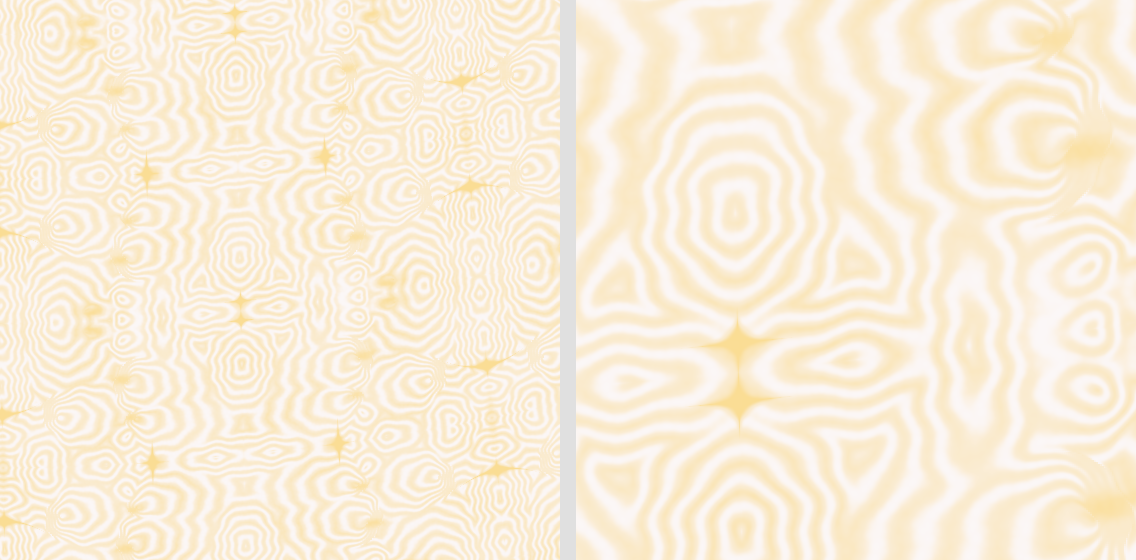
Left: the whole. Right: its middle third, enlarged.
A Shadertoy shader for this pattern:

```glsl
const vec3 PAPER = vec3(0.985, 0.968, 0.968);
const vec3 CREAM = vec3(0.982, 0.922, 0.815);
const vec3 AMBER = vec3(0.980, 0.865, 0.580);
const vec2 HALF_CELL = vec2(43.0, 25.8);   // mirrored tile, in hundredths of the canvas
const vec2 MIRROR_AXES = vec2(0.430, 0.445);
const float SPACING = 1.55;                // distance between rings
const float CREASE = 0.7;                  // rounding where ring families meet
const float LINE_INK = 0.52;
const float MOTTLE = 0.07;
const float TAU = 6.2831853;

vec2 hash2(vec2 p) {
    vec2 h = vec2(dot(p, vec2(127.1, 311.7)), dot(p, vec2(269.5, 183.3)));
    return fract(sin(h) * 43758.5);
}

// Distance to the nearest scattered point
float cellular(vec2 p) {
    vec2 cell = floor(p);
    float nearest = 2.0;
    for (int j = -1; j <= 1; j++)
        for (int i = -1; i <= 1; i++) {
            vec2 id = cell + vec2(i, j);
            nearest = min(nearest, length(id + hash2(id) - p));
        }
    return nearest;
}

float smoothMin(float a, float b) {
    float h = max(CREASE - abs(a - b), 0.0) / CREASE;
    return min(a, b) - h * h * CREASE * 0.25;
}

// Rings whose centres drift along lean as they grow, crowding on the other side
void addRings(inout float field, vec2 p, vec2 centre, vec2 stretch, vec2 lean, float offset) {
    vec2 q = (p - centre) / stretch;
    float s = dot(q, lean);
    float k = 1.0 - dot(lean, lean);
    float radius = (sqrt(s * s + k * dot(q, q)) - s) / k;
    field = smoothMin(field, radius + offset);
}

// Concave four-pointed spot
float glint(vec2 p, vec2 centre, vec2 size) {
    vec2 q = sqrt(abs(p - centre) / size);
    return 1.0 - smoothstep(0.75, 1.25, q.x + q.y);
}

float softSpot(vec2 p, vec2 centre, vec2 size) {
    vec2 q = (p - centre) / size;
    return exp(-dot(q, q));
}

// Slack cloth: the axes tilt and rise towards the right
vec2 drape(vec2 uv) {
    vec2 d = uv - MIRROR_AXES;
    float right = max(d.x, 0.0);
    return d + vec2(d.y * (0.02 + 0.17 * right), -d.x * (0.10 + 0.11 * d.x));
}

vec2 mirrorFold(vec2 p) {
    return abs(mod(p + HALF_CELL, 2.0 * HALF_CELL) - HALF_CELL);
}

float ringField(vec2 p) {
    float f = 40.0;
    float top = HALF_CELL.y;
    float side = HALF_CELL.x;
    // Central eye, lens and upright ripples
    addRings(f, p, vec2(0.0, 9.8), vec2(0.85, 1.10), vec2(0.0), -2.2);
    addRings(f, p, vec2(6.5, 0.0), vec2(2.10, 0.80), vec2(0.0), 0.0);
    addRings(f, p, vec2(14.0, 0.0), vec2(0.90, 3.20), vec2(0.0), -0.6);
    // Scallops and their fringe
    addRings(f, p, vec2(21.5, 0.0), vec2(1.0, 0.8), vec2(-0.4, 0.0), 0.0);
    addRings(f, p, vec2(21.5, 3.5), vec2(1.0, 0.8), vec2(-0.4, 0.0), 0.0);
    addRings(f, p, vec2(27.5, 2.0), vec2(1.3, 0.7), vec2(-0.6, 0.0), 0.4);
    // Leaning fans
    addRings(f, p, vec2(20.5, 11.3), vec2(1.1, 0.95), vec2(-0.72, 0.22), -3.0);
    addRings(f, p, vec2(19.0, 18.0), vec2(1.3, 0.9), vec2(-0.70, 0.20), -2.0);
    addRings(f, p, vec2(33.0, 17.0), vec2(1.1, 0.9), vec2(-0.70, 0.12), -2.5);
    addRings(f, p, vec2(20.6, 20.8), vec2(0.9, 0.9), vec2(0.2, 0.1), 0.2);
    // Ripples between the upper arches
    addRings(f, p, vec2(5.0, top), vec2(2.2, 0.75), vec2(0.0), 0.3);
    addRings(f, p, vec2(24.5, top), vec2(1.4, 0.9), vec2(0.3, 0.0), -0.4);
    // Side column: nested arcs, double oval, bud and wings
    addRings(f, p, vec2(33.5, 0.0), vec2(1.0, 1.25), vec2(-0.35, 0.15), -3.2);
    addRings(f, p, vec2(side, 3.2), vec2(0.75, 1.35), vec2(0.0), -0.8);
    addRings(f, p, vec2(side, 11.5), vec2(0.65, 1.30), vec2(0.0), -0.6);
    addRings(f, p, vec2(side, 20.3), vec2(1.2, 0.75), vec2(0.0), 0.0);
    addRings(f, p, vec2(36.0, top - 1.2), vec2(0.9, 1.15), vec2(-0.15, 0.1), -1.6);
    return f;
}

float amberSpots(vec2 p) {
    float top = HALF_CELL.y;
    float side = HALF_CELL.x;
    float a = glint(p, vec2(0.0, 1.75), vec2(2.6, 1.8));
    a = max(a, glint(p, vec2(16.3, top), vec2(2.2, 4.2)));
    a = max(a, glint(p, vec2(side, 16.3 - 0.04 * pow(side - p.x, 2.0)), vec2(6.0, 2.0)));
    a = max(a, 0.75 * softSpot(p, vec2(27.0, 1.8), vec2(2.6, 1.2)));
    a = max(a, 0.65 * softSpot(p, vec2(21.3, 10.7), vec2(2.4, 0.9)));
    a = max(a, 0.60 * softSpot(p, vec2(19.8, 17.6), vec2(1.6, 0.9)));
    return max(a, 0.45 * softSpot(p, vec2(side, top), vec2(0.7, 4.0)));
}

void mainImage(out vec4 fragColor, in vec2 fragCoord) {
    vec2 uv = fragCoord / iResolution.xy;
    vec2 cloth = 100.0 * drape(uv);
    vec2 p = mirrorFold(cloth);
    vec2 wavy = p + 0.22 * cos(p.yx * vec2(1.9, 1.3));

    // Rings dissolve into a tint where they crowd together
    float phase = ringField(wavy) / SPACING;
    float perPixel = length(vec2(dFdx(phase), dFdy(phase)));
    float crowding = perPixel * iResolution.y / 100.0 * SPACING;
    float contrast = 1.0 - smoothstep(1.8, 3.6, crowding);
    contrast *= 1.0 - smoothstep(0.35, 0.8, perPixel);
    float line = 0.5 + 0.5 * contrast * cos(TAU * phase);

    // Uneven print strength
    float wash = sin(cloth.x * 0.23 + 1.7 * sin(cloth.y * 0.17)) * sin(cloth.y * 0.29 + 0.8);
    float ink = mix(0.05, LINE_INK, line) * (1.0 + 0.18 * wash);
    ink += 0.18 * smoothstep(2.0, 4.0, crowding);
    ink *= 1.0 - 0.75 * softSpot(p, vec2(18.4, 0.0), vec2(1.2, 4.5));
    ink = mix(ink, 0.92, amberSpots(p));
    ink += MOTTLE * (cellular(uv * 150.0) - 0.45);

    vec3 colour = mix(PAPER, CREAM, smoothstep(0.0, 0.42, ink));
    colour = mix(colour, AMBER, smoothstep(0.36, 0.95, ink));
    fragColor = vec4(colour, 1.0);
}
```
